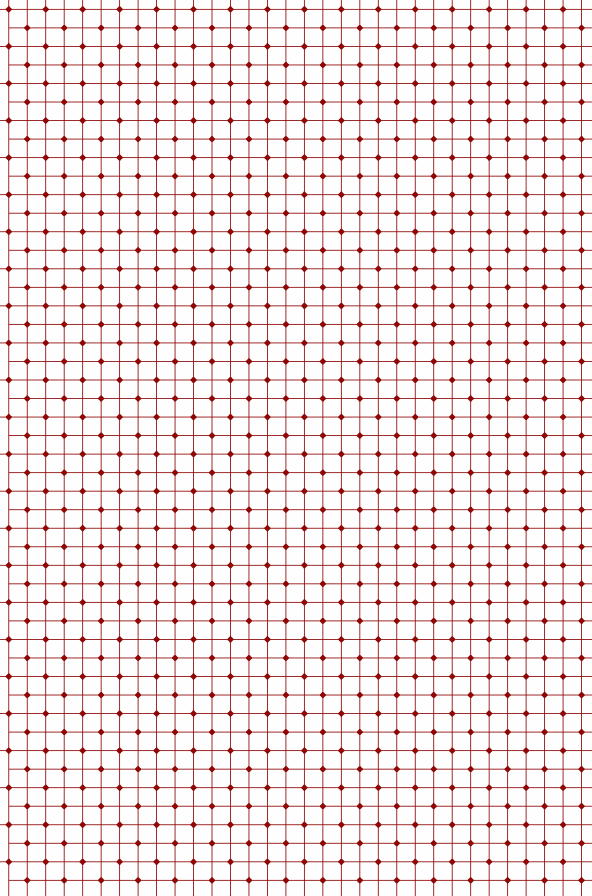
This pattern is drawn by a Shadertoy shader. Its source:

```glsl
const vec2 CELLS = vec2(32.04, 48.35);    // grid cells across and down
const vec2 MARGIN = vec2(0.474, 0.505);   // first crossing, from the top left
const float LINE_WIDTH = 0.046;           // in cells
const float STAR_RADIUS = 0.225;
const float STAR_POWER = 0.8;             // below 1 bends the sides inward
const int SAMPLES = 4;

const vec3 PAPER = vec3(1.0, 0.995, 0.995);
const vec3 INK = vec3(0.555, 0.025, 0.025);

// Share of a pixel covered by a line at the given distance
float lineCoverage(float dist, float width, float pixel) {
    float h = 0.5 * width;
    float overlap = min(dist + 0.5 * pixel, h) - max(dist - 0.5 * pixel, -h);
    return clamp(overlap / pixel, 0.0, 1.0);
}

float insideStar(vec2 p, float radius, float power) {
    vec2 q = pow(abs(p) / radius + 1e-5, vec2(power));
    return step(q.x + q.y, 1.0);
}

// Star area within one pixel, averaged over a subgrid
float starCoverage(vec2 p, vec2 pixel) {
    float sum = 0.0;
    for (int j = 0; j < SAMPLES; j++) {
        for (int i = 0; i < SAMPLES; i++) {
            vec2 offset = (vec2(i, j) + 0.5) / float(SAMPLES) - 0.5;
            sum += insideStar(p + offset * pixel, STAR_RADIUS, STAR_POWER);
        }
    }
    return sum / float(SAMPLES * SAMPLES);
}

void mainImage(out vec4 fragColor, in vec2 fragCoord) {
    vec2 uv = fragCoord / iResolution.xy;
    vec2 grid = vec2(uv.x, 1.0 - uv.y) * CELLS - MARGIN;
    vec2 pixel = CELLS / iResolution.xy;

    // Nearest crossing; stars sit on every other one
    vec2 id = floor(grid + 0.5);
    vec2 local = grid - id;
    float oddCrossing = mod(id.x + id.y, 2.0);

    // Thin lines; rows without a first star begin at the first column
    float vertical = lineCoverage(abs(local.x), LINE_WIDTH, pixel.x);
    float horizontal = lineCoverage(abs(local.y), LINE_WIDTH, pixel.y);
    float inRow = smoothstep(-0.5 * pixel.x, 0.5 * pixel.x, grid.x);
    horizontal *= mix(1.0, inRow, mod(id.y, 2.0));

    // Four-pointed stars
    float star = (1.0 - oddCrossing) * starCoverage(local, pixel);

    float ink = max(star, 1.0 - (1.0 - vertical) * (1.0 - horizontal));
    fragColor = vec4(mix(PAPER, INK, ink), 1.0);
}
```
